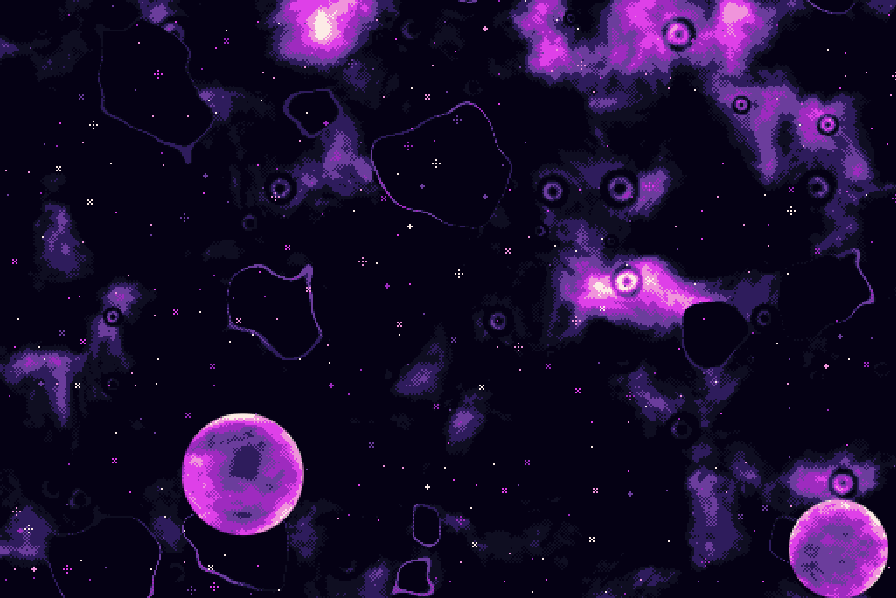
Give the GLSL for this background, as a Shadertoy shader.

```glsl
// Pixelated purple nebula with hollow bubbles, dithered bands, stars and two planets.

const float ROWS = 342.0; // art pixels per canvas height

const vec3 PALETTE[8] = vec3[8](
    vec3(0.02, 0.005, 0.08), vec3(0.06, 0.055, 0.13), vec3(0.18, 0.11, 0.36), vec3(0.42, 0.24, 0.61),
    vec3(0.62, 0.17, 0.75), vec3(0.87, 0.25, 0.91), vec3(0.94, 0.58, 0.86), vec3(0.99, 0.92, 0.90));

// Cloud masses: centre, radius, strength
const vec4 CLOUDS[11] = vec4[11](
    vec4(0.55, 0.97, 0.11, 1.30), vec4(0.80, 0.91, 0.14, 0.85), vec4(1.02, 0.92, 0.11, 1.00),
    vec4(1.22, 0.90, 0.09, 1.50), vec4(1.30, 0.80, 0.08, 1.20), vec4(1.01, 0.58, 0.11, 0.85),
    vec4(1.12, 0.48, 0.08, 0.70), vec4(0.89, 0.48, 0.11, 0.75), vec4(1.09, 0.34, 0.07, 0.85),
    vec4(0.08, 0.39, 0.10, 0.50), vec4(1.41, 0.24, 0.08, 0.55));

vec2 hash22(vec2 p) {
    vec3 h = fract(p.xyx * vec3(0.1031, 0.1030, 0.0973));
    h += dot(h, h.yzx + 33.33);
    return fract((h.xx + h.yz) * h.zy);
}

vec2 noise2(vec2 p) {
    vec2 i = floor(p), f = fract(p);
    f = f * f * (3.0 - 2.0 * f);
    return mix(mix(hash22(i), hash22(i + vec2(1, 0)), f.x),
               mix(hash22(i + vec2(0, 1)), hash22(i + vec2(1, 1)), f.x), f.y);
}

float fbm(vec2 p) {
    float sum = 0.0, amp = 0.47;
    for (int i = 0; i < 5; i++) {
        sum += amp * noise2(p).x;
        p = p * 2.03 + 17.3;
        amp *= 0.55;
    }
    return sum;
}

float cloudMass(vec2 p) {
    float mass = 0.0;
    for (int i = 0; i < 11; i++) {
        vec2 q = (p - CLOUDS[i].xy) / CLOUDS[i].z;
        mass += CLOUDS[i].w * exp(-dot(q, q));
    }
    return mass;
}

// Small ringed craters scattered on a jittered grid
float craters(vec2 p) {
    float sum = 0.0;
    vec2 home = floor(p / 0.11);
    for (int k = 0; k < 9; k++) {
        vec2 id = home + vec2(k % 3 - 1, k / 3 - 1);
        vec2 rnd = hash22(id + 71.0);
        if (rnd.x > 0.5) continue;
        vec2 centre = (id + 0.15 + 0.7 * hash22(id + 9.0)) * 0.11;
        float t = length(p - centre) / mix(0.009, 0.032, rnd.y);
        sum -= (0.9 + 1.8 * cos(t * 7.0)) * (1.0 - smoothstep(0.8, 1.4, t));
    }
    return sum;
}

// Signed distance to the large warped bubbles, pushed out of the clouds
float bubbles(vec2 p, float mass) {
    float d = 1.0;
    vec2 warped = p + 0.09 * (noise2(p * 9.0) - 0.5) + 0.035 * (noise2(p * 25.0) - 0.5);
    vec2 home = floor(warped / 0.32);
    for (int k = 0; k < 9; k++) {
        vec2 id = home + vec2(k % 3 - 1, k / 3 - 1);
        vec2 rnd = hash22(id + 23.0);
        vec2 centre = (id + 0.2 + 0.6 * hash22(id + 5.0)) * 0.32;
        if (rnd.x > 0.75) continue;
        d = min(d, length(warped - centre) - mix(0.035, 0.12, rnd.y));
    }
    return d + 0.11 * mass;
}

float nebula(vec2 p) {
    vec2 warped = p + 0.05 * (noise2(p * 11.0 + 40.0) - 0.5);
    float mass = cloudMass(warped);
    float level = 13.0 * (fbm(warped * 10.0) - 0.5) + 4.1 * mass - 0.4 + craters(p);
    float d = bubbles(p, mass);
    level = mix(level, -1.0, smoothstep(0.002, -0.012, d));
    float outline = 1.0 - smoothstep(0.001, 0.004, abs(d));
    return max(level, outline * (0.5 + 4.0 * noise2(p * 6.0 + 13.0).y));
}

// Star tint in rgb, coverage in alpha
vec4 star(vec2 cell) {
    vec2 id = floor(cell / 14.0);
    vec2 rnd = hash22(id + 131.0), kind = hash22(id + 211.0);
    vec2 o = abs(cell - id * 14.0 - 2.0 - floor(10.0 * hash22(id + 57.0)));
    float span = o.x + o.y;
    bool lit = span < 0.5;
    if (kind.x > 0.94) lit = span < 1.5;                                             // diamond
    else if (kind.x > 0.87) lit = lit || (o.x * o.y < 0.5 && abs(span - 2.0) < 0.5); // open plus
    else if (kind.x > 0.77) lit = o.x == o.y && o.x < 1.5;                           // cross
    return vec4(PALETTE[3 + int(kind.y * 4.99)], lit && rnd.x < 0.42 ? 1.0 : 0.0);
}

vec3 shade(float level, float dither) {
    return PALETTE[int(clamp(floor(level + dither), 0.0, 7.0))];
}

vec3 addPlanet(vec3 color, vec2 p, vec2 centre, float radius, float dither) {
    vec2 q = (p - centre) / radius;
    float dist = length(q);
    float bulge = 1.0 - sqrt(max(0.0, 1.0 - dist * dist));
    float surface = fbm(q * (1.3 + 0.6 * bulge) * vec2(1.0, 1.5) + centre * 37.0);
    float rim = 3.6 * pow(dist, 4.0) * (0.7 + 0.3 * q.y + 0.2 * q.x);
    float level = max(2.3, 3.6 + 6.0 * (surface - 0.5) + rim);
    float cover = clamp(0.5 + (1.0 - dist) * radius * ROWS, 0.0, 1.0);
    return mix(color, shade(level, dither), cover);
}

void mainImage(out vec4 fragColor, in vec2 fragCoord) {
    vec2 cell = floor(fragCoord / iResolution.y * ROWS);
    vec2 p = (cell + 0.5) / ROWS;
    float dither = 0.3 * (mod(cell.x + cell.y, 2.0) - 0.5);

    vec3 color = shade(nebula(p), dither);
    vec4 s = star(cell);
    color = mix(color, s.rgb, s.a);
    color = addPlanet(color, p, vec2(0.406, 0.207), 0.102, dither);
    color = addPlanet(color, p, vec2(1.402, 0.082), 0.083, dither);
    fragColor = vec4(color, 1.0);
}
```
